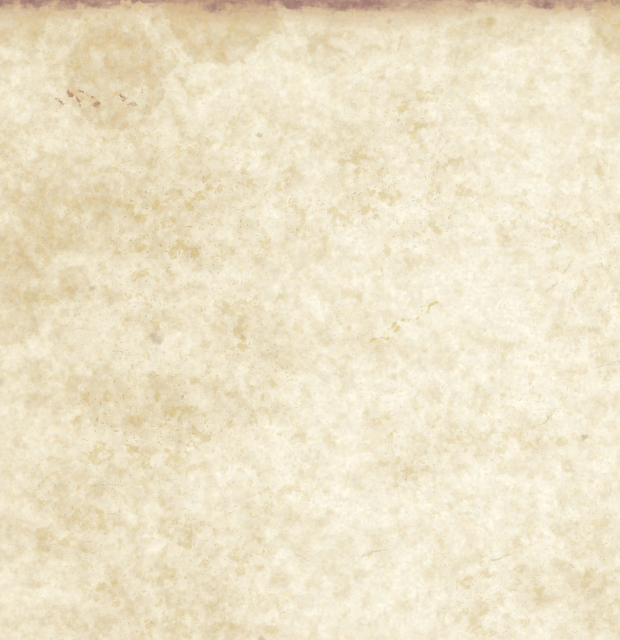
Give the GLSL for this texture, as a Shadertoy shader.

```glsl
// Aged cream paper with tan water stains, brown flecks and a plum worn top edge.
// Layered smooth cellular noise sums into one "age" value, which a colour ramp
// turns into paper tones; flecks, scratches and the edge are tinted on top.

vec3 hash3(vec2 cell) {
    vec3 q = fract(cell.xyx * vec3(.1031, .1030, .0973));
    q += dot(q, q.yxz + 33.33);
    return fract((q.xxy + q.yzz) * q.zyx);
}

// Smooth cellular noise: random cell values blended by distance
float cellNoise(vec2 p) {
    vec2 base = floor(p), f = p - base;
    float sum = 0., total = 0.;
    for (int y = -1; y <= 1; y++)
    for (int x = -1; x <= 1; x++) {
        vec2 o = vec2(x, y);
        vec3 h = hash3(base + o);
        vec2 d = o + h.xy - f;
        float w = exp(-6. * dot(d, d));
        sum += w * h.z;
        total += w;
    }
    return sum / total;
}

// Four octaves, centred on zero
float mottle(vec2 p) {
    float sum = 0., amp = .53;
    for (int i = 0; i < 4; i++) {
        sum += amp * (cellNoise(p) - .5);
        p = mat2(1.6, 1.2, -1.2, 1.6) * p + 17.3;
        amp *= .6;
    }
    return sum;
}

// One soft blot in a given share of the grid cells
float blots(vec2 p, float scale, float share, float size) {
    vec2 g = p * scale, cell = floor(g);
    vec3 h = hash3(cell + scale);
    float r = size * (.35 + .65 * fract(h.z * 57.)), d = length(g - cell - .3 - .4 * h.xy);
    return step(h.z, share) * smoothstep(r, r * .2, d);
}

float stroke(vec2 p, vec2 mid, float angle, float halfLength, float width) {
    vec2 dir = vec2(cos(angle), sin(angle)), q = p - mid;
    float along = clamp(dot(q, dir), -halfLength, halfLength);
    return smoothstep(width, 0., length(q - dir * along));
}

float glow(vec2 p, vec2 mid, vec2 size) {
    vec2 q = (p - mid) / size;
    return exp(-dot(q, q));
}

vec3 paperRamp(float age) {
    vec3 c = mix(vec3(.978, .958, .885), vec3(.935, .895, .79), smoothstep(-.12, .25, age));
    c = mix(c, vec3(.89, .835, .705), smoothstep(.2, .45, age));
    c = mix(c, vec3(.86, .77, .60), smoothstep(.42, .68, age));
    return mix(c, vec3(.77, .63, .50), smoothstep(.66, 1.05, age));
}

void mainImage(out vec4 fragColor, in vec2 fragCoord) {
    vec2 p = fragCoord / iResolution.y;
    float cloud = mottle(p * 5.);
    float streak = mottle(p * vec2(5., 17.) + 40.);
    float fine = mottle(p * 36. + 9.);
    float speckle = mottle(p * 85. + 23.);
    float fibre = cellNoise(p * vec2(70., 260.)) + cellNoise(p * vec2(260., 70.) + 50.) - 1.;
    float grain = cellNoise(p * 230.) - .5;
    vec2 warped = p + vec2(.016, .02) * vec2(fine, mottle(p * 30. + 71.));

    // Broad ageing: pale at the right, dirtier to the left and the corners
    float age = .03 + .2 * smoothstep(.12, .8, length(p - vec2(.72, .42)));
    age += .3 * cloud + .28 * streak + .36 * fine + .42 * speckle + .14 * grain + .1 * fibre;
    float dirt = glow(p, vec2(.22, .36), vec2(.13, .08)) + glow(p, vec2(.25, .67), vec2(.16, .12))
               + .7 * glow(p, vec2(.88, .64), vec2(.16, .05)) + .5 * glow(p, vec2(.2, .06), vec2(.25, .1));
    age += .12 * dirt;

    // Round water stains: x, y, radius, strength
    vec4 stains[8] = vec4[8](
        vec4(.183, .88, .083, .24), vec4(.345, .985, .088, .3),
        vec4(.10, .685, .078, .12), vec4(-.01, .55, .088, .2),
        vec4(.115, .553, .028, .17), vec4(.505, .92, .026, .22),
        vec4(.97, .965, .045, .24), vec4(.03, .97, .05, .18));
    float stain = 0.;
    for (int i = 0; i < 8; i++) {
        float d = length(warped - stains[i].xy) - stains[i].z + .035 * fine + .02 * cloud;
        stain = max(stain, stains[i].w * smoothstep(.006, -.004, d));
    }
    float upper = smoothstep(.76, .92, p.y + .1 * cloud);
    stain = max(stain, .24 * upper * blots(warped, 19., .36, .28));
    age += stain + .14 * smoothstep(.88, 1.02, p.y + .15 * cloud);
    vec3 color = paperRamp(age);

    // Brown flecks and ochre grime, denser where the paper is dirty
    float grime = clamp(.35 + .5 * dirt + 1.2 * cloud, .15, 1.);
    float flecks = max(blots(warped, 120., .13, .3), .8 * blots(warped + .37, 190., .2, .42));
    color = mix(color, vec3(.70, .55, .35), .38 * grime * flecks);
    color = mix(color, vec3(.83, .73, .47), .5 * grime * smoothstep(.08, .3, mottle(p * 62. + 5.)));
    color = mix(color, vec3(.62, .56, .46), .35 * blots(warped * vec2(.6, 1.) + .11, 13., .06, .19));

    // Broken hairline scratches, a small ochre spray and red-brown cracks
    float hairs = 0., spray = 0., cracks = 0.;
    for (int i = 0; i < 22; i++) {
        vec3 h = hash3(vec2(i, 7 * i + 3));
        hairs = max(hairs, stroke(warped, h.xy, h.z * 6.28, .008 + .025 * h.x, .002));
        if (i < 7) {
            vec2 mid = vec2(.57 + .11 * h.x, .455 + .06 * h.x + .03 * h.y);
            spray = max(spray, stroke(warped, mid, .3 + .7 * h.z, .018, .004));
            vec2 crack = vec2(.09 + .14 * h.x, .835 + .035 * h.y);
            cracks = max(cracks, stroke(warped, crack, h.z * 1.8 - 1.1, .012, .005));
        }
    }
    float broken = smoothstep(-.12, .14, speckle);
    color = mix(color, vec3(.76, .66, .47), .3 * hairs * broken);
    color = mix(color, vec3(.84, .76, .45), .6 * spray * broken);
    color = mix(color, vec3(.64, .42, .33), .6 * cracks * broken);

    // Ragged plum wear along the top, thinning out in places
    float depth = 1. - p.y + .022 * fine + .016 * speckle + .012 * mottle(p * vec2(14., 70.));
    float reach = .015 + .004 * sin(p.x * 9. - 3.2) + .003 * sin(p.x * 23.);
    float wear = clamp(.65 + 1.3 * mottle(p * vec2(16., 45.) + 3.) + .6 * speckle, .2, .95);
    color = mix(color, vec3(.80, .66, .52), .6 * smoothstep(reach * 2.6, reach * .4, depth));
    color = mix(color, vec3(.64, .49, .46), wear * smoothstep(reach * 1.1, 0., depth));

    color += .05 * grain + .025 * fibre;
    fragColor = vec4(clamp(color, 0., 1.), 1.);
}
```
